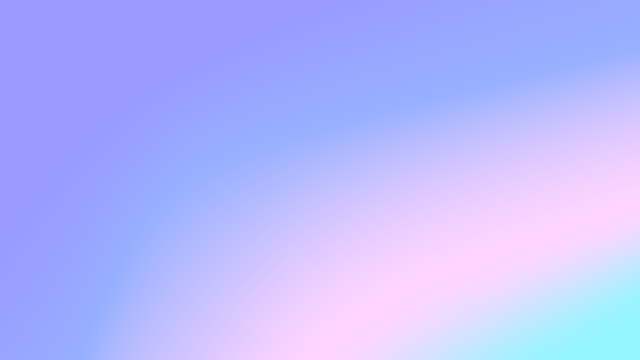
Write a WebGL 2 fragment shader that draws this background.

```glsl
#version 300 es
precision highp float;
// Soft diagonal gradient flowing from violet through blue and pink to a cyan corner.

uniform vec2 u_resolution;
out vec4 outColor;

const vec3 VIOLET = vec3(0.600, 0.600, 1.0);
const vec3 BLUE   = vec3(0.592, 0.690, 1.0);
const vec3 PINK   = vec3(1.000, 0.835, 1.0);
const vec3 CYAN   = vec3(0.590, 0.960, 1.0);

// Height of a colour crest: a rising line that bends down on its left side.
float crest(float x, float base, float slope, float drop, float bend, float width) {
    return base + slope * x - drop / (1.0 + exp((x - bend) / width));
}

// Progress from an upper crest (0) down to a lower crest (1).
float descent(float y, float upper, float lower) {
    return clamp((upper - y) / (upper - lower), 0.0, 1.0);
}

// Quick start and gentle arrival.
float easeOut(float t, float strength) {
    return t * (1.0 + strength * (1.0 - t));
}

void main() {
    vec2 uv = gl_FragCoord.xy / u_resolution;

    // Crest heights, ordered from the top left to the bottom right.
    float violetY = crest(uv.x, 0.63, 0.73, 0.50, 0.00, 0.08);
    float blueY   = crest(uv.x, 0.42, 0.45, 0.95, 0.13, 0.06);
    float pinkY   = crest(uv.x, -0.13, 0.57, 1.30, 0.30, 0.09);
    float cyanY   = crest(uv.x, -0.92, 1.05, 0.70, 0.45, 0.09);

    // Blend each colour into the next one below it.
    float toBlue = descent(uv.y, violetY, blueY);
    float toPink = easeOut(descent(uv.y, blueY, pinkY), 0.6);
    float toCyan = smoothstep(0.0, 1.0, descent(uv.y, pinkY, cyanY));

    vec3 color = mix(VIOLET, BLUE, toBlue);
    color = mix(color, PINK, toPink);
    color = mix(color, CYAN, toCyan);

    outColor = vec4(color, 1.0);
}
```
